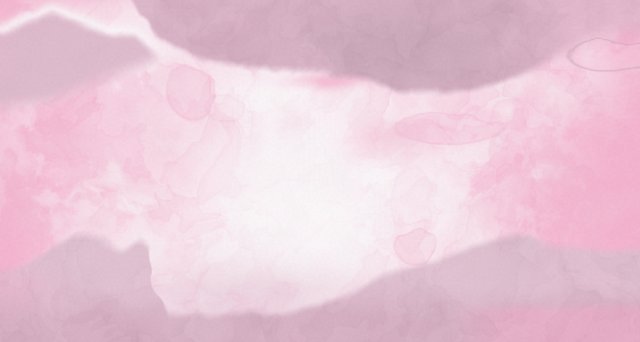
This background is drawn by a WebGL 1 fragment shader. Its source:

```glsl
precision highp float;
// Soft watercolor backdrop: mauve cloud banks around a white glow on pink paper.
uniform vec2 u_resolution;

#define WHITE vec3(0.972, 0.960, 0.967)
#define BLUSH vec3(0.962, 0.855, 0.902)
#define PINK vec3(0.945, 0.680, 0.790)
#define MAUVE vec3(0.838, 0.690, 0.762)
#define DUSK vec3(0.785, 0.655, 0.720)
#define LILAC vec3(0.872, 0.750, 0.812)
#define EDGE_WARP 0.045
#define WET_EDGE 0.20
#define GRAIN 0.014

vec2 hashGradient(vec2 cell) {
  float h = fract(sin(dot(cell, vec2(127.1, 311.7))) * 43758.5);
  return vec2(cos(6.2832 * h), sin(6.2832 * h));
}

float gradientNoise(vec2 p) {
  vec2 i = floor(p), f = fract(p), u = f * f * (3.0 - 2.0 * f);
  float a = dot(hashGradient(i), f);
  float b = dot(hashGradient(i + vec2(1, 0)), f - vec2(1, 0));
  float c = dot(hashGradient(i + vec2(0, 1)), f - vec2(0, 1));
  float d = dot(hashGradient(i + 1.0), f - 1.0);
  return mix(mix(a, b, u.x), mix(c, d, u.x), u.y);
}

float fbm(vec2 p) {
  float sum = 0.0, amp = 0.6;
  for (int i = 0; i < 5; i++) {
    sum += amp * gradientNoise(p);
    p = mat2(1.6, 1.2, -1.2, 1.6) * p + 7.3;
    amp *= 0.5;
  }
  return sum;
}

float hump(float x, float center, float width) {
  float t = (x - center) / width;
  return exp(-t * t);
}

float glow(vec2 p, vec2 center, vec2 radius) {
  vec2 t = (p - center) / radius;
  return exp(-dot(t, t));
}

float above(float d, float softness) { return smoothstep(-softness, softness, d); }

// Dried drop: a faint fill with a thin, broken rim.
float stain(vec2 p, vec2 center, vec2 radius, float wobble) {
  float d = length((p - center) / radius) - 1.0 + wobble;
  return 0.4 * (1.0 - above(d, 0.06)) + (0.35 + wobble) * hump(d, -0.04, 0.06);
}

// Edge heights of the two large cloud banks.
float bottomBank(float x) {
  float left = 0.115 + 0.11 * hump(x, 0.13, 0.075) + 0.07 * hump(x, 0.225, 0.025);
  float right = 0.19 * smoothstep(0.42, 0.78, x) + 0.04 * hump(x, 0.81, 0.05);
  return 0.085 + left * (1.0 - smoothstep(0.235, 0.265, x)) + right + 0.02 * hump(x, 0.59, 0.04);
}

float topBank(float x) {
  return 0.80 + 0.2 * exp((0.2 - x) / 0.06) - 0.07 * hump(x, 0.68, 0.14) + 0.11 * smoothstep(0.78, 0.98, x);
}

void main() {
  vec2 uv = gl_FragCoord.xy / u_resolution;
  vec2 p = vec2(uv.x * u_resolution.x / u_resolution.y, uv.y);
  float coarse = fbm(p * 3.0 + 4.0), fine = fbm(p * 9.0 + 19.0);
  float cloudy = fbm(p * 2.5 + vec2(coarse, fine) * 1.2);
  vec2 q = uv + EDGE_WARP * vec2(0.7 * coarse + 0.3 * fine, 0.4 * coarse + 0.5 * fine);

  // Overlapping washes: each is sharp on one side and fades on the other.
  float wet = 0.0;
  for (int i = 0; i < 4; i++) {
    float k = float(i), n = fbm(p * (1.5 + 0.6 * k) + 11.0 * k + 0.5 * coarse);
    wet += above(n, 0.008) * exp(-9.0 * abs(n)) + 0.5 * hump(n, 0.0, 0.010);
  }

  // Paper: pink at the sides, white in the middle.
  float leftPink = (1.0 - smoothstep(-0.06, 0.29, q.x + 0.12 * cloudy)) * (0.95 - 0.25 * uv.y);
  float side = q.x - 0.745 - 0.09 * smoothstep(0.45, 0.85, uv.y) - 0.12 * cloudy;
  float rightPink = 0.28 * above(side, 0.02) + 0.62 * smoothstep(0.0, 0.20, side);
  rightPink *= 1.0 - 0.5 * glow(q, vec2(0.86, 0.75), vec2(0.08, 0.10));
  float light = max(glow(q, vec2(0.49, 0.43), vec2(0.19, 0.32)), 0.8 * glow(q, vec2(0.45, 0.71), vec2(0.14, 0.11)));
  vec3 color = mix(BLUSH, WHITE, clamp(light * 1.05 + 0.4 * cloudy + 0.2, 0.0, 1.0));
  color = mix(color, PINK, clamp(leftPink + rightPink + 0.22 * fine * (1.0 - light), 0.0, 1.0));
  color = mix(color, PINK, 0.75 * glow(q, vec2(0.08, 1.02), vec2(0.16, 0.045)));
  color = mix(color, PINK, WET_EDGE * wet * (1.0 - 0.9 * light));
  color = mix(color, WHITE, 0.25 * above(cloudy - 0.08, 0.12) * (1.0 - rightPink));

  // Smudges and drops.
  color = mix(color, PINK, 0.36 * glow(q, vec2(0.62, 0.60), vec2(0.075, 0.055)));
  color = mix(color, PINK, 0.7 * glow(q, vec2(0.52, 0.765), vec2(0.06, 0.022)));
  float drops = stain(q, vec2(0.295, 0.725), vec2(0.042, 0.080), 0.5 * fine);
  drops += 0.4 * stain(q, vec2(0.355, 0.685), vec2(0.036, 0.045), 0.5 * coarse);
  drops += stain(q, vec2(0.70, 0.625), vec2(0.075, 0.050), 0.5 * fine);
  drops += stain(q, vec2(0.646, 0.275), vec2(0.038, 0.055), 0.6 * fine);
  drops += 0.3 * stain(q, vec2(0.64, 0.39), vec2(0.03, 0.12), 0.7 * coarse);
  color = mix(color, PINK, clamp(0.5 * drops, 0.0, 0.5));
  color = mix(color, LILAC, 0.5 * glow(q, vec2(0.38, 0.13), vec2(0.17, 0.09)) * (1.0 + fine));

  // Left cloud under a white streak.
  float crest = 0.89 + 0.065 * hump(uv.x, 0.085, 0.06) - 0.05 * smoothstep(0.2, 0.26, uv.x);
  float base = 0.685 + 0.35 * uv.x + uv.x * uv.x;
  color = mix(color, WHITE, 0.8 * hump(q.y, crest + 0.012, 0.022) * (1.0 - smoothstep(0.18, 0.32, uv.x)));
  float leftCloud = above(crest - q.y, 0.018) * above(q.y - base, 0.035) * (1.0 - smoothstep(0.225, 0.27, q.x));
  color = mix(color, mix(LILAC, MAUVE, 0.4 + 0.6 * cloudy), 0.9 * leftCloud);

  // Top bank: a dusky fold in the middle, rosier to the right.
  float topCloud = above(q.y - topBank(q.x), 0.014 + 0.03 * smoothstep(0.78, 0.95, uv.x));
  float fold = above(q.x - 0.47 + 0.5 * (q.y - 0.9), 0.03) * glow(q, vec2(0.60, 0.85), vec2(0.18, 0.13));
  vec3 topColor = mix(mix(MAUVE, DUSK, 0.8 * fold), mix(LILAC, PINK, 0.3), 0.8 * above(q.x - 0.85, 0.06));
  color = mix(color, topColor + 0.05 * cloudy, 0.96 * topCloud);
  float crease = length((q - vec2(0.955, 0.84)) / vec2(0.065, 0.045)) - 1.0 + 0.5 * fine;
  color = mix(color, DUSK, 0.5 * hump(crease, 0.0, 0.06));

  // Bottom bank with a pale pink pool in the right corner.
  float bottomCloud = above(bottomBank(q.x) - q.y, 0.016);
  vec3 bottomColor = mix(MAUVE, LILAC, clamp(smoothstep(0.05, 0.2, q.y) + 0.6 * cloudy, 0.0, 1.0));
  float pool = above(0.10 - q.y, 0.02) * smoothstep(0.69, 0.80, q.x);
  bottomColor = mix(bottomColor, PINK, 0.55 * pool + 0.3 * glow(q, vec2(0.02, 0.16), vec2(0.07, 0.06)));
  color = mix(color, bottomColor, 0.93 * bottomCloud);
  color -= 0.012 * wet * max(topCloud, bottomCloud);
  gl_FragColor = vec4(clamp(color + GRAIN * gradientNoise(p * 130.0) + 0.018 * fine, 0.0, 1.0), 1.0);
}
```
